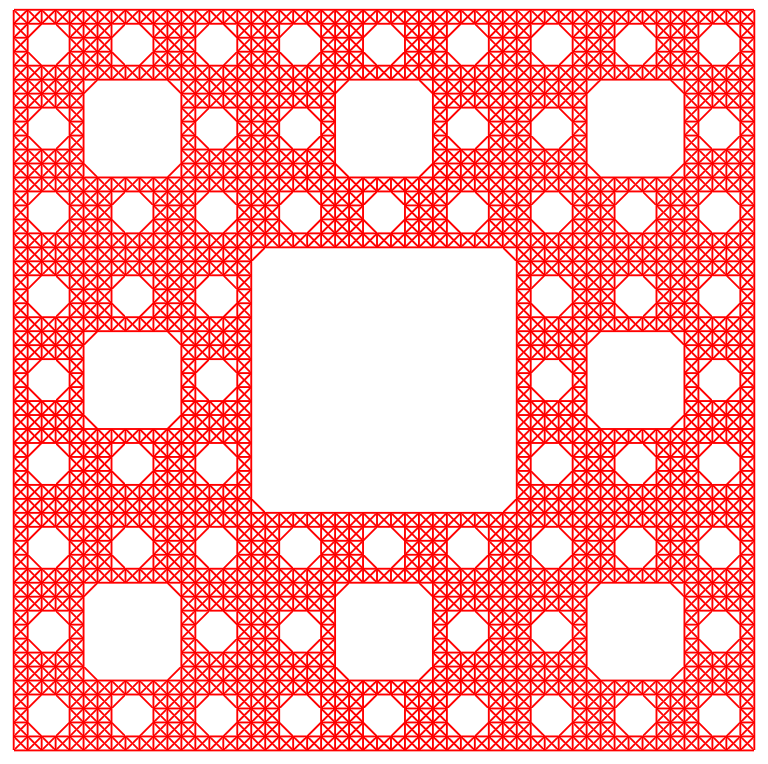
Write a Shadertoy shader that draws this pattern.

```glsl
// A red mesh shaped like a Sierpinski carpet: a 54 x 54 lattice of nodes,
// each joined to its eight neighbours. Nodes inside carpet holes are dropped,
// and the lines left over outline square holes with cut corners.

// 1 when a lattice node belongs to the carpet, 0 in a hole or outside.
float nodeKept(vec2 node) {
    if (min(node.x, node.y) < 0.0 || max(node.x, node.y) > 53.0) return 0.0;
    vec2 block = floor((node + 0.5) / 2.0);
    for (int level = 0; level < 3; level++) {
        vec2 third = floor(mod(block + 0.5, 3.0));
        if (third.x == 1.0 && third.y == 1.0) return 0.0;
        block = floor((block + 0.5) / 3.0);
    }
    return 1.0;
}

float segmentDistance(vec2 p, vec2 a, vec2 b) {
    vec2 along = b - a;
    float t = clamp(dot(p - a, along) / dot(along, along), 0.0, 1.0);
    return length(p - a - t * along);
}

// Distance to the closest link among the four corners of this lattice cell.
float meshDistance(vec2 p) {
    vec2 cell = floor(p);
    vec2 local = p - cell;
    float nearest = 10.0;
    for (int i = 0; i < 3; i++) {
        vec2 a = vec2(i % 2, i / 2);
        if (nodeKept(cell + a) < 0.5) continue;
        for (int j = i + 1; j < 4; j++) {
            vec2 b = vec2(j % 2, j / 2);
            if (nodeKept(cell + b) > 0.5)
                nearest = min(nearest, segmentDistance(local, a, b));
        }
    }
    return nearest;
}

void mainImage(out vec4 fragColor, in vec2 fragCoord) {
    // Lattice units: the 53 cells span most of the canvas height.
    float cellsPerHeight = 53.0 / 0.9694;
    vec2 centre = iResolution.xy * vec2(0.5, 0.5025);
    vec2 p = (fragCoord - centre) / iResolution.y * cellsPerHeight + 26.5;
    float pixel = cellsPerHeight / iResolution.y;

    // Thin red lines on white, with edges smoothed over one pixel.
    float line = clamp((0.0675 - meshDistance(p)) / pixel + 0.5, 0.0, 1.0);
    vec3 white = vec3(1.0);
    vec3 red = vec3(1.0, 0.0, 0.0);
    fragColor = vec4(mix(white, red, line), 1.0);
}
```
